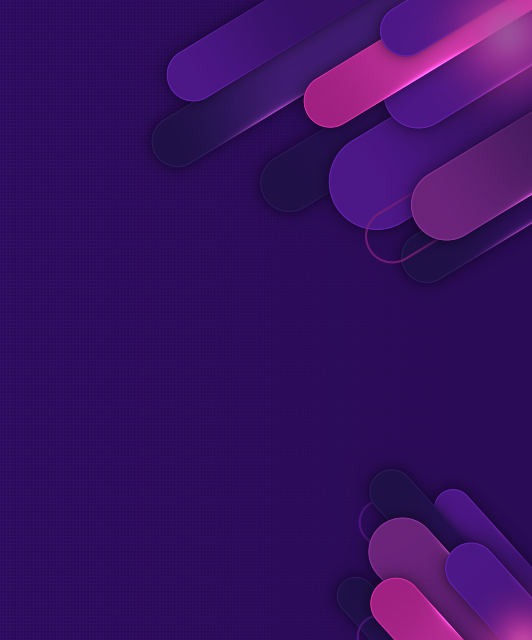
This background is drawn by a Shadertoy shader. Its source:

```glsl
// Slanted glossy pills with soft shadows and pink glows on a dotted violet ground.

const vec3 NAVY = vec3(0.12, 0.065, 0.28);
const vec3 PLUM = vec3(0.18, 0.055, 0.36);
const vec3 VIOLET = vec3(0.30, 0.09, 0.53);
const vec3 INDIGO = vec3(0.21, 0.065, 0.40);
const vec3 MAUVE = vec3(0.42, 0.14, 0.48);
const vec3 PINK = vec3(0.63, 0.13, 0.51);
const vec3 MAGENTA = vec3(0.80, 0.22, 0.65);

// Directions in which the two groups run off the canvas
const vec2 RISE = vec2(0.855, 0.519);
const vec2 FALL = vec2(0.67, -0.742);

// Width of one pixel in units of 1/100 canvas height
float pixel() { return 100.0 / iResolution.y; }

// Coordinates along and across a pill whose round end sits at the origin
vec2 toAxis(vec2 p, vec2 dir) {
    return vec2(dot(p, dir), dot(p, vec2(-dir.y, dir.x)));
}

// Distance to a pill that is open ended along +x
float pillDistance(vec2 q, float radius) {
    return length(vec2(min(q.x, 0.0), q.y)) - radius;
}

// Filled pill; glint = (position along the edge, strength)
void pill(inout vec3 col, vec2 p, vec2 end, float radius, vec2 dir,
          vec3 nearCol, vec3 farCol, vec2 glint) {
    vec2 q = toAxis(p - end, dir);
    float d = pillDistance(q, radius);
    float px = pixel();

    // Soft shadow outside the edge
    col *= 1.0 - 0.32 * exp(-max(d, 0.0) * 1.1);

    // Body with a gradient along its length
    vec3 body = mix(nearCol, farCol, smoothstep(-2.0, 22.0, q.x));

    // Thin rim around the round end
    float rim = 1.0 - smoothstep(0.0, 0.1 + px * 0.6, abs(d + 0.1));
    body += rim * (0.25 * nearCol + 0.02) * exp(-max(q.x, 0.0) * 0.06);

    // Bright streak on the edge that faces right
    float side = step(0.0, -q.y * sign(dir.y));
    float along = (q.x - glint.x) / (0.45 * glint.x);
    float line = exp(-abs(d + 0.12) * 5.0) + 0.25 * exp(-abs(d) * 1.2);
    body += glint.y * side * line * exp(-along * along) * vec3(0.75, 0.28, 0.6);

    col = mix(col, body, smoothstep(0.5, -0.5, d / px));
}

// Hollow pill whose line fades along its length
void outline(inout vec3 col, vec2 p, vec2 end, float radius, vec2 dir, vec3 tint) {
    vec2 q = toAxis(p - end, dir);
    float d = abs(pillDistance(q, radius)) - 0.17;
    float fade = 1.0 - smoothstep(0.0, 14.0, q.x);
    col = mix(col, tint, 0.8 * fade * smoothstep(0.5, -0.5, d / pixel()));
}

// Round bloom with a paler core
void glow(inout vec3 col, vec2 p, vec2 center, float size, vec3 core) {
    float d = length(p - center) / size;
    vec3 tint = mix(MAGENTA, core, exp(-4.0 * d * d));
    col = mix(col, tint, 0.85 * exp(-d * d));
}

// Violet ground with a dot grid that fades to the right
vec3 ground(vec2 p) {
    float x = p.x / 83.3;
    vec3 col = mix(vec3(0.183, 0.052, 0.38), vec3(0.163, 0.042, 0.34), x);
    vec2 cell = fract(p / 0.52) - 0.5;
    float dots = smoothstep(0.45, 0.15, length(cell));
    float fade = 1.0 - smoothstep(0.1, 0.95, x);
    return col * (1.0 + fade * (0.06 - 0.22 * dots));
}

void mainImage(out vec4 fragColor, in vec2 fragCoord) {
    vec2 p = 100.0 * fragCoord / iResolution.y;
    vec3 col = ground(p);

    // Upper group, back to front
    pill(col, p, vec2(27.7, 77.9), 4.04, RISE, NAVY, vec3(0.25, 0.11, 0.45), vec2(15.0, 0.5));
    pill(col, p, vec2(30.2, 88.3), 4.17, RISE, VIOLET, INDIGO, vec2(15.0, 0.0));
    pill(col, p, vec2(45.2, 71.4), 4.56, RISE, NAVY, PLUM, vec2(15.0, 0.0));
    pill(col, p, vec2(58.9, 71.6), 7.55, RISE, VIOLET, INDIGO, vec2(15.0, 0.0));
    pill(col, p, vec2(65.4, 85.4), 5.5, RISE, VIOLET, INDIGO, vec2(15.0, 0.5));
    pill(col, p, vec2(51.6, 84.2), 4.17, RISE, PINK, MAGENTA, vec2(16.0, 0.9));
    pill(col, p, vec2(63.4, 95.2), 4.04, RISE, VIOLET, INDIGO, vec2(15.0, 0.0));
    glow(col, p, vec2(79.4, 94.8), 8.5, vec3(0.68, 0.35, 0.65));
    pill(col, p, vec2(66.7, 59.8), 4.04, RISE, NAVY, PLUM, vec2(16.0, 0.5));
    outline(col, p, vec2(61.3, 63.1), 4.1, RISE, vec3(0.50, 0.12, 0.47));
    pill(col, p, vec2(69.8, 68.0), 5.6, RISE, MAUVE, vec3(0.27, 0.10, 0.37), vec2(16.0, 0.9));

    // Lower group, back to front
    outline(col, p, vec2(59.6, 18.4), 3.4, FALL, vec3(0.34, 0.09, 0.53));
    pill(col, p, vec2(70.8, 20.6), 3.0, FALL, VIOLET, INDIGO, vec2(8.0, 0.1));
    pill(col, p, vec2(61.2, 23.2), 3.5, FALL, NAVY, PLUM, vec2(8.0, 0.0));
    pill(col, p, vec2(55.6, 6.9), 3.0, FALL, NAVY, PLUM, vec2(8.0, 0.0));
    outline(col, p, vec2(59.2, 0.5), 3.3, FALL, vec3(0.34, 0.09, 0.53));
    pill(col, p, vec2(62.9, 13.8), 5.35, FALL, MAUVE, vec3(0.35, 0.11, 0.44), vec2(6.0, 0.5));
    pill(col, p, vec2(73.6, 11.2), 4.05, FALL, VIOLET, INDIGO, vec2(8.0, 0.1));
    glow(col, p, vec2(81.8, -0.5), 5.5, vec3(0.85, 0.30, 0.68));
    pill(col, p, vec2(61.9, 5.7), 4.05, FALL, PINK, MAGENTA, vec2(7.0, 0.5));

    fragColor = vec4(col, 1.0);
}
```
